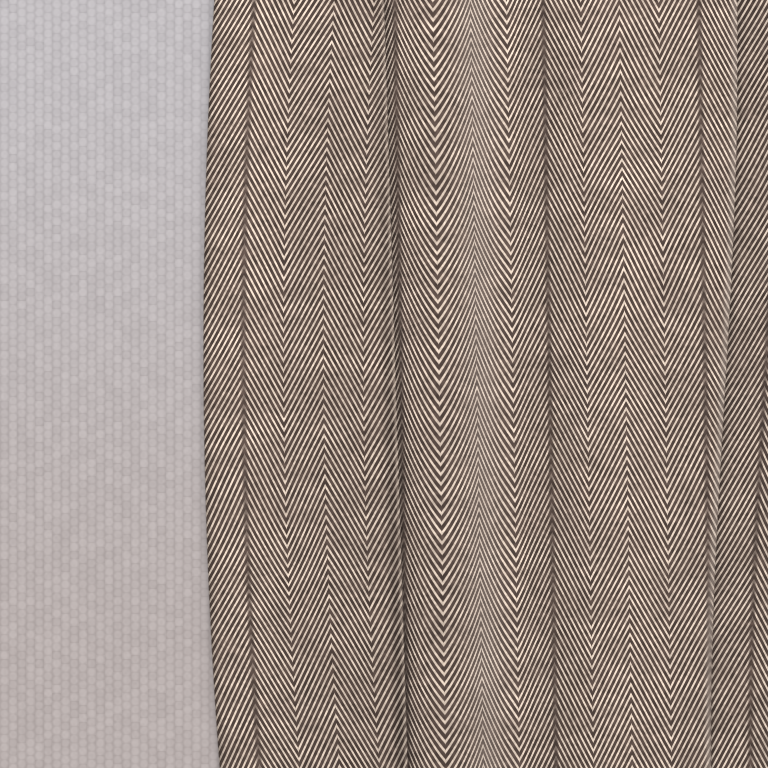
Reproduce this texture procedurally as a Shadertoy shader.

```glsl
// Herringbone curtain with hanging folds beside a pale woven wall.
#define STRIPES 77.0      // stripes over the canvas height
#define RISE 7.4          // stripes climbed across one column
#define COLUMN 0.0512     // width of one herringbone column
#define LIGHT_WIDTH 0.205 // half width of the light yarn, in stripes
#define WEAVE vec2(88.0, 92.0)
#define DARK_YARN vec3(0.318, 0.268, 0.245)
#define LIGHT_YARN vec3(0.880, 0.808, 0.740)
#define WALL_TOP vec3(0.765, 0.748, 0.758)
#define WALL_LOW vec3(0.728, 0.690, 0.682)

float hash(vec2 p) {
    vec3 q = fract(vec3(p.xyx) * 0.1031);
    q += dot(q, q.yzx + 33.33);
    return fract((q.x + q.y) * q.z);
}

float noise(vec2 p) {
    vec2 i = floor(p), f = fract(p);
    f = f * f * (3.0 - 2.0 * f);
    return mix(mix(hash(i), hash(i + vec2(1, 0)), f.x),
               mix(hash(i + vec2(0, 1)), hash(i + vec2(1, 1)), f.x), f.y);
}

float bump(float x, float centre, float width) {
    float d = (x - centre) / width;
    return exp(-d * d);
}

// Fabric colour; u counts columns, with peaks at even and valleys at odd values.
// bend steepens the stripes beside the peaks.
vec3 herringbone(float u, float bend, vec2 p) {
    float valley = 1.0 - abs(mod(u, 2.0) - 1.0);
    float curve = valley + bend * valley * (1.0 - valley);
    float sag = 1.1 * noise(p * vec2(11.0, 7.0));
    float phase = p.y * STRIPES - RISE * curve + sag;
    float slope = RISE * (1.0 + bend * (1.0 - 2.0 * valley)) / (COLUMN * STRIPES);
    float blur = max(0.13, 0.55 * STRIPES * sqrt(1.0 + slope * slope) / iResolution.y);
    float d = abs(fract(phase) - 0.5);
    float light = 1.0 - smoothstep(LIGHT_WIDTH - blur, LIGHT_WIDTH + blur, d);
    // Dark seam on every second peak
    float seam = abs(mod(u + 2.0, 4.0) - 2.0);
    light *= 1.0 - 0.65 * (1.0 - smoothstep(0.02, 0.10, seam));
    // Worn patches and thread grain
    light *= 0.84 + 0.26 * noise(p * vec2(30.0, 55.0));
    vec3 dark = DARK_YARN * (0.92 + 0.32 * noise(p * vec2(130.0, 170.0)));
    float grain = 0.92 + 0.16 * noise(p * 330.0);
    return mix(dark, LIGHT_YARN, light) * grain;
}

// Pale wall with a fine weave of staggered oval knots.
vec3 wall(vec2 p) {
    vec2 cell = p * WEAVE;
    cell.y += 0.5 * mod(floor(cell.x), 2.0);
    vec2 f = fract(cell) - 0.5;
    float gap = smoothstep(0.28, 0.62, length(f * vec2(1.1, 0.9)));
    vec3 col = mix(WALL_TOP, WALL_LOW, smoothstep(0.0, 0.9, p.y));
    col += 0.016 - 0.050 * gap + 0.030 * (hash(floor(cell)) - 0.5);
    return col + 0.022 * (noise(p * 300.0) - 0.5);
}

void mainImage(out vec4 fragColor, in vec2 fragCoord) {
    vec2 p = fragCoord / iResolution.xy;
    p.y = 1.0 - p.y; // measured down from the top
    float px = 1.0 / iResolution.x;
    float t = p.y;

    // Hanging edges of the three panels
    float hem = 0.265 + 0.07 * (t - 0.45) * (t - 0.45);
    float foldA = 0.500 + 0.031 * t;
    float foldB = 0.960 - 0.034 * smoothstep(0.1, 0.95, t);
    float dHem = p.x - hem, dA = p.x - foldA, dB = p.x - foldB;

    // Wall with the curtain's contact shadow
    vec3 col = wall(p);
    col *= 1.0 - 0.20 * exp(min(dHem, 0.0) / 0.005);

    // Left panel
    vec3 left = herringbone(dHem / (COLUMN * 1.016) - 1.0, 0.0, p);
    left *= 0.96 + 0.06 * bump(dHem, 0.06, 0.05) + 0.07 * (1.0 - t);
    left *= 1.0 - 0.30 * exp(-max(dHem, 0.0) / 0.004);
    left *= 1.0 - (0.10 + 0.16 * t) * bump(dA, -0.009, 0.008);
    float rimA = bump(dA, -0.002, 0.002) * (0.7 + 0.3 * sin(t * STRIPES * 6.2832));
    left = mix(left, LIGHT_YARN * 0.82, 0.50 * rimA);
    col = mix(col, left, smoothstep(-px, px, dHem));

    // Middle panel, its columns squeezed round a bright ridge
    float u = (p.x - 0.514 - 0.017 * t) / 0.0495;
    u += 0.11 * sin(3.1416 * clamp((u - 1.8) / 6.2, 0.0, 1.0));
    float bend = 0.35 * (1.0 - smoothstep(2.5, 3.5, u));
    vec3 middle = herringbone(u, bend, p);
    float ridge = bump(u, 2.1, 0.50);
    middle = mix(middle, vec3(0.62, 0.575, 0.545), 0.34 * ridge);
    middle *= 0.98 + 0.06 * bump(u, 2.4, 0.9) - 0.05 * bump(u, 4.1, 0.6)
            + 0.05 * bump(u, 6.0, 1.0) + 0.07 * (1.0 - t);
    middle *= 1.0 - 0.38 * exp(-max(dA, 0.0) / 0.009);
    middle = mix(middle, vec3(0.70, 0.65, 0.61), 0.45 * bump(dB, -0.003, 0.005));
    col = mix(col, middle, smoothstep(-px, px, dA));

    // Right panel, tucked behind the second fold
    vec3 right = herringbone(dB / COLUMN - 1.0, 0.0, p);
    right *= 0.96 - 0.25 * exp(-max(dB, 0.0) / 0.005);
    col = mix(col, right, smoothstep(-px, px, dB));

    fragColor = vec4(clamp(col, 0.0, 1.0), 1.0);
}
```
